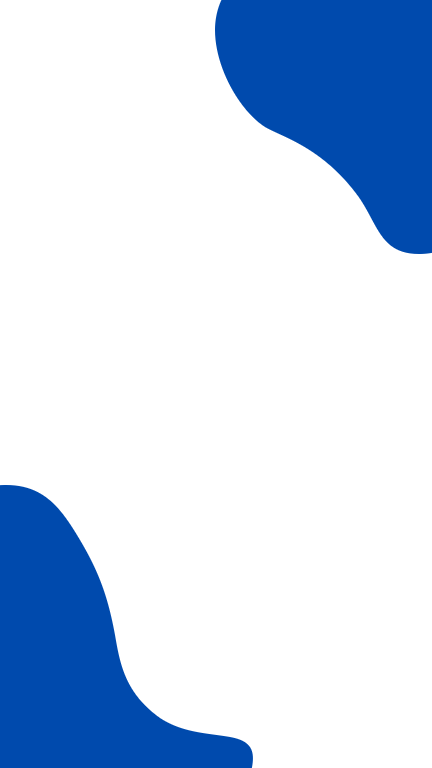
This background is drawn by a WebGL 2 fragment shader. Its source:

```glsl
#version 300 es
precision highp float;
// Two smooth blue blobs in opposite corners of a white page.
// Each outline is a chain of cubic Bezier curves, flattened into short
// segments that give a signed distance (nearest segment + even-odd crossing).

#define GRID vec2(432.0, 768.0)      // design units, y runs down from the top
#define PAPER vec3(1.0)
#define BLUE vec3(0.0, 0.290, 0.680)
#define STEPS 24                     // segments per curve

uniform vec2 u_resolution;
out vec4 fragColor;

vec2 point;          // current position in design units
vec2 pen;            // end of the outline drawn so far
float nearestSq;     // squared distance to the outline
bool inside;         // parity of crossings to the left of the point

void moveTo(vec2 start) {
    pen = start;
}

void lineTo(vec2 end) {
    vec2 edge = end - pen;
    vec2 rel = point - pen;
    vec2 gap = rel - edge * clamp(dot(rel, edge) / max(dot(edge, edge), 1e-6), 0.0, 1.0);
    nearestSq = min(nearestSq, dot(gap, gap));
    if ((pen.y > point.y) != (end.y > point.y)) {
        float crossing = edge.x * rel.y / edge.y;
        if (crossing < rel.x) inside = !inside;
    }
    pen = end;
}

vec2 bezier(vec2 a, vec2 b, vec2 c, vec2 d, float t) {
    vec2 bc = mix(b, c, t);
    vec2 left = mix(mix(a, b, t), bc, t);
    vec2 right = mix(bc, mix(c, d, t), t);
    return mix(left, right, t);
}

void curveTo(vec2 b, vec2 c, vec2 d) {
    vec2 a = pen;
    for (int i = 1; i <= STEPS; i++) {
        lineTo(bezier(a, b, c, d, float(i) / float(STEPS)));
    }
}

// Upper right blob; its open side lies beyond the canvas
void upperBlob() {
    moveTo(vec2(226, -8));
    curveTo(vec2(219, 2), vec2(215, 16), vec2(215, 30));
    curveTo(vec2(215, 68), vec2(240, 111), vec2(265, 127));
    curveTo(vec2(282, 137), vec2(322, 147), vec2(358, 196));
    curveTo(vec2(378, 224), vec2(380, 254), vec2(419, 254));
    curveTo(vec2(429, 254), vec2(440, 252), vec2(450, 247));
}

// Lower left blob, starting with a wall outside the left border
void lowerBlob() {
    moveTo(vec2(-18, 790));
    lineTo(vec2(-18, 488));
    curveTo(vec2(-10, 486), vec2(-2, 485), vec2(6, 485));
    curveTo(vec2(44, 485), vec2(61, 508), vec2(80, 540));
    curveTo(vec2(99, 572), vec2(108, 597), vec2(115, 635));
    curveTo(vec2(120, 664), vec2(125, 693), vec2(160, 718));
    curveTo(vec2(183, 733), vec2(207, 733), vec2(230, 737));
    curveTo(vec2(252, 741), vec2(256, 751), vec2(251, 772));
}

void main() {
    vec2 uv = gl_FragCoord.xy / u_resolution;
    point = vec2(uv.x, 1.0 - uv.y) * GRID;
    nearestSq = 1e9;
    inside = false;

    upperBlob();
    lowerBlob();

    // Smooth the edge over one output pixel
    float dist = sqrt(nearestSq) * (inside ? -1.0 : 1.0);
    float pixel = GRID.y / u_resolution.y;
    float cover = clamp(0.5 - dist / pixel, 0.0, 1.0);
    fragColor = vec4(mix(PAPER, BLUE, cover), 1.0);
}
```
